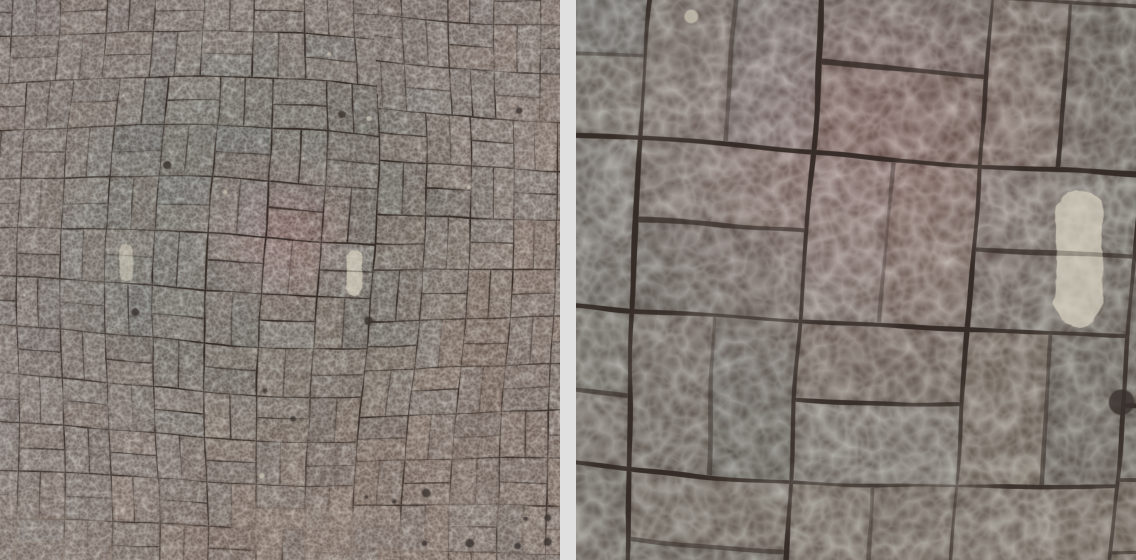
Left: the whole. Right: its middle third, enlarged.
This texture is drawn by a Shadertoy shader. Its source:

```glsl
const vec3 STONE = vec3(0.562, 0.528, 0.510);
const vec3 JOINT = vec3(0.235, 0.195, 0.175);
const vec3 SAND = vec3(0.64, 0.58, 0.53);
const vec3 PAINT = vec3(0.78, 0.76, 0.70);
const vec3 STAIN = vec3(0.22, 0.19, 0.18);
const vec2 HUB = vec2(0.474, 0.577);

vec2 hash2(vec2 p) {
    vec3 q = fract(p.xyx * vec3(0.1031, 0.1030, 0.0973));
    q += dot(q, q.yzx + 33.33);
    return fract((q.xx + q.yz) * q.zy);
}

// Distance to the nearest scattered point
float cellular(vec2 p) {
    vec2 cell = floor(p), f = fract(p);
    float nearest = 2.0;
    for (int y = -1; y <= 1; y++)
    for (int x = -1; x <= 1; x++) {
        vec2 o = vec2(x, y);
        nearest = min(nearest, length(o + hash2(cell + o + 50.0) - f));
    }
    return nearest;
}

// Layered sines, roughly -1 to 1
float waves(vec2 p) {
    float sum = 0.0, amp = 0.55;
    for (int i = 0; i < 4; i++) {
        sum += amp * sin(p.x + 1.7 * sin(p.y * 0.8)) * cos(p.y + sin(p.x * 0.7));
        p = mat2(1.5, 1.1, -1.1, 1.5) * p + 2.3;
        amp *= 0.6;
    }
    return sum;
}

// Sparse round marks; chance and radius are in cell terms
float marks(vec2 p, float chance, float radius, float blur) {
    vec2 cell = floor(p);
    vec2 seed = hash2(cell + 17.0);
    vec2 center = 0.25 + 0.5 * hash2(cell + 91.0);
    float r = radius * (0.5 + seed.y);
    return step(seed.x, chance) * (1.0 - smoothstep(r - blur, r + blur, length(fract(p) - center)));
}

// Paving plane: bulged, twisted near the hub, with slipped courses
vec2 pavingGrid(vec2 uv) {
    vec2 d = uv - HUB;
    float r = length(d);
    float angle = 0.025 + 0.05 * exp(-7.0 * r * r);
    float density = 9.85 + 1.8 * smoothstep(0.05, 0.6, r);
    vec2 g = mat2(cos(angle), sin(angle), -sin(angle), cos(angle)) * d * density;
    g += 0.035 * vec2(waves(uv * 9.0), waves(uv.yx * 9.0 + 4.0));
    g.y += 0.45 * step(2.0, g.x);
    g.x += 0.4 * step(3.0, g.y);
    return g;
}

// Basket weave: x = distance to block edge, y = to the split, zw = brick id
vec4 basketWeave(vec2 g) {
    vec2 cell = floor(g), f = fract(g);
    if (mod(cell.x + cell.y, 2.0) > 0.5) f = f.yx;
    float split = 0.5 + 0.07 * (hash2(cell + 40.0).x - 0.5);
    vec2 edge = min(f, 1.0 - f);
    return vec4(min(edge.x, edge.y), abs(f.y - split), cell + vec2(0.0, 0.5 * step(split, f.y)));
}

float line(float dist, float halfWidth, float blur) {
    return 1.0 - smoothstep(halfWidth - blur, halfWidth + blur, dist);
}

float capsule(vec2 p, float halfLength, float radius) {
    p.y -= clamp(p.y, -halfLength, halfLength);
    return length(p) - radius;
}

// Mottled granite grain
float granite(vec2 uv) {
    vec2 p = uv + 0.004 * vec2(waves(uv * 60.0), waves(uv.yx * 70.0));
    float grain = 0.55 * cellular(p * 155.0) + 0.45 * cellular(p * vec2(65.0, 85.0));
    return grain - 0.46 + 0.1 * waves(uv * 85.0);
}

void mainImage(out vec4 fragColor, in vec2 fragCoord) {
    vec2 uv = fragCoord / iResolution.xy;
    float px = 1.0 / iResolution.y;
    float hubDist = length(uv - HUB);
    vec2 g = pavingGrid(uv);
    vec4 weave = basketWeave(g);
    vec2 brick = hash2(weave.zw * 2.0 + 120.0);

    // Stone tone, brick by brick
    float tone = 0.31 * granite(uv) + 0.04 * (brick.x - 0.5) + 0.018 * waves(uv * 7.0 + 2.0);
    vec3 color = STONE + tone * vec3(1.0, 1.08, 1.08);
    color += 0.018 * (brick.y - 0.5) * vec3(1.0, 0.0, -0.6);

    // Broad tints: rosy core, cool ring, warm lower right
    float core = exp(-90.0 * dot(uv - vec2(0.52, 0.58), uv - vec2(0.52, 0.58)));
    float ring = exp(-45.0 * pow(hubDist - 0.21, 2.0));
    color += core * vec3(0.045, 0.005, 0.015) + ring * vec3(-0.035, -0.012, -0.015);
    color += smoothstep(0.6, 1.6, uv.x + 1.0 - uv.y) * vec3(0.012, 0.0, -0.012);

    // Joints: uneven depth, sandy along the bottom
    float wear = waves(uv * 22.0 + 1.0);
    float depth = clamp(0.52 + 0.4 * wear + 0.35 * exp(-9.0 * hubDist * hubDist), 0.16, 0.95);
    float halfWidth = 0.013 + 0.006 * wear;
    float blur = 8.0 * px;
    float splitDepth = 0.45 + 0.55 * hash2(floor(g) + 70.0).y;
    float joint = max(line(weave.x, halfWidth, blur), splitDepth * line(weave.y, halfWidth, blur));
    float sandy = (1.0 - smoothstep(0.04, 0.15, uv.y)) * smoothstep(-0.3, 0.4, waves(uv * 12.0));
    color = mix(color, mix(JOINT, SAND, sandy), joint * depth);
    color -= 0.035 * (1.0 - smoothstep(0.0, 0.07, min(weave.x, weave.y)));

    // Dark stains gather low on the right, pale chips lie anywhere
    float corner = smoothstep(0.55, 0.9, uv.x) * (1.0 - smoothstep(0.04, 0.16, uv.y));
    color = mix(color, STAIN, 0.8 * marks(uv * 22.0, 0.03 + 0.5 * corner, 0.12, 30.0 * px));
    color = mix(color, PAINT, 0.8 * marks(uv * 16.0 + 7.0, 0.05, 0.055, 20.0 * px));

    // Two worn paint dashes
    for (int i = 0; i < 2; i++) {
        float k = float(i);
        vec2 p = uv - vec2(0.225, 0.531) - k * vec2(0.408, -0.018);
        float dash = capsule(p, 0.021 + 0.005 * k, 0.012 + 0.002 * k) + 0.002 * waves(uv * 130.0);
        float cover = (1.0 - smoothstep(-px, px, dash)) * (0.72 + 0.2 * k);
        color = mix(color, PAINT + 0.25 * tone, cover * (1.0 - 0.5 * joint));
    }
    fragColor = vec4(clamp(color, 0.0, 1.0), 1.0);
}
```
